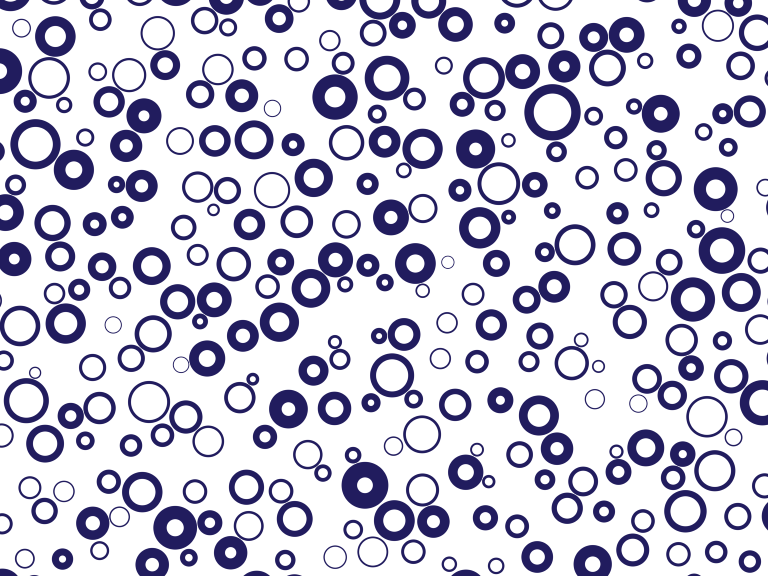
Give the GLSL for this pattern, as a WebGL 2 fragment shader.

```glsl
#version 300 es
precision highp float;
// Draws loosely packed navy rings of mixed size and thickness on white.

uniform vec2 u_resolution;
out vec4 fragColor;

const vec3 PAPER = vec3(1.0);
const vec3 NAVY = vec3(0.13, 0.11, 0.37);
const float CELLS_PER_HEIGHT = 13.3;
const float ROW_HEIGHT = 0.87;              // staggered rows, in cell widths
const float JITTER = 0.52;                  // full range of centre offsets
const vec2 WANTED_RADIUS = vec2(0.24, 0.95);
const float SIZE_SKEW = 1.7;                // higher gives more small rings
const float MAX_RADIUS = 0.65;
const float PACKING = 0.98;                 // 1.0 lets neighbours touch
const vec2 THICKNESS = vec2(0.11, 0.69);    // stroke as a share of the radius
const float EDGE_PIXELS = 0.65;
const vec2 SEED = vec2(57.0, 131.0);

vec4 hash4(vec2 p) {
    vec4 h = fract((p + SEED).xyxy * vec4(0.1031, 0.1030, 0.0973, 0.1099));
    h += dot(h, h.wzxy + 33.33);
    return fract((h.xxyz + h.yzzw) * h.zywx);
}

float rowShift(float row) {
    return 0.5 * mod(row, 2.0);
}

// Ring seed: centre in xy, wanted radius in z, stroke share in w
vec4 ringSeed(vec2 cell) {
    vec4 h = hash4(cell);
    vec2 centre = cell + 0.5 + vec2(rowShift(cell.y), 0.0);
    centre.y *= ROW_HEIGHT;
    centre += (h.xy - 0.5) * JITTER;
    float wanted = mix(WANTED_RADIUS.x, WANTED_RADIUS.y, pow(h.z, SIZE_SKEW));
    return vec4(centre, wanted, mix(THICKNESS.x, THICKNESS.y, h.w));
}

// Shrinks a ring so that it shares the room with its neighbours
float fittedRadius(vec2 cell, vec4 ring) {
    float radius = min(ring.z, MAX_RADIUS);
    for (int y = -1; y <= 1; y++) {
        for (int x = -1; x <= 1; x++) {
            if (x == 0 && y == 0) continue;
            vec4 other = ringSeed(cell + vec2(x, y));
            float room = PACKING * distance(ring.xy, other.xy);
            radius = min(radius, room * ring.z / (ring.z + other.z));
        }
    }
    return radius;
}

// Signed distance to the nearest ring stroke
float ringDistance(vec2 p) {
    float nearest = 1.0;
    float baseRow = floor(p.y / ROW_HEIGHT);
    for (int y = -1; y <= 1; y++) {
        float row = baseRow + float(y);
        float baseColumn = floor(p.x - rowShift(row));
        for (int x = -1; x <= 1; x++) {
            vec2 cell = vec2(baseColumn + float(x), row);
            vec4 ring = ringSeed(cell);
            float fromCentre = distance(p, ring.xy);
            if (fromCentre > MAX_RADIUS + 0.1) continue;
            float radius = fittedRadius(cell, ring);
            float halfStroke = 0.5 * radius * ring.w;
            float stroke = abs(fromCentre - radius + halfStroke) - halfStroke;
            nearest = min(nearest, stroke);
        }
    }
    return nearest;
}

void main() {
    vec2 p = gl_FragCoord.xy / u_resolution.y * CELLS_PER_HEIGHT;
    float edge = EDGE_PIXELS * CELLS_PER_HEIGHT / u_resolution.y;
    float ink = 1.0 - smoothstep(-edge, edge, ringDistance(p));
    fragColor = vec4(mix(PAPER, NAVY, ink), 1.0);
}
```
